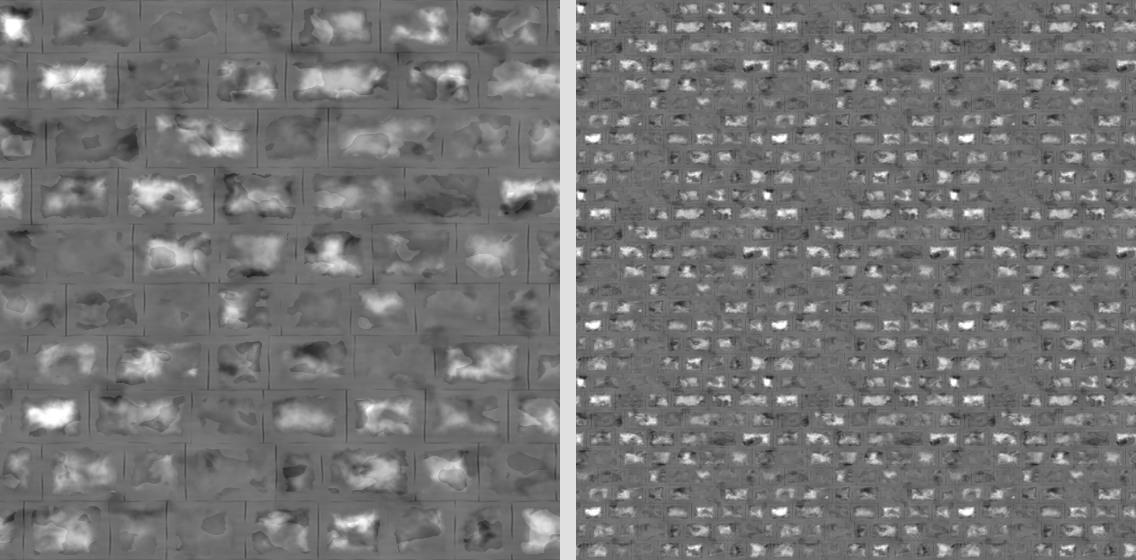
Left, the tile; right, the same tile 3 across and 3 down.
Give the GLSL for this texture map, as a Shadertoy shader.

```glsl
const int ROWS = 10;
const float ROW_BASE[11] = float[11](0.0, 0.105, 0.209, 0.304, 0.401, 0.494, 0.600, 0.700, 0.806, 0.906, 1.0);
const int ROW_STONES[10] = int[10](8, 8, 7, 7, 8, 7, 6, 6, 6, 7);
const float ROW_SHIFT[10] = float[10](0.050, 0.098, 0.033, 0.072, 0.124, 0.100, 0.065, 0.100, 0.033, 0.104);
const float JOINT_JITTER = 0.20;      // share of a stone's width
const vec2  STONE_INSET = vec2(0.014, 0.0105);
const float CORNER_RADIUS = 0.010;
const float PILLOW_WIDTH = 0.028;
const float CRACK_WIDTH = 0.0011;
const float MORTAR_TONE = 0.435;
const float STONE_TONE = 0.405;
const float GLOW_MIN = 0.03;
const float GLOW_MAX = 0.66;
const float LEDGE_DEPTH = 0.15;
const float HOLLOW_DEPTH = 0.27;

vec2 hash2(ivec2 cell) {
    uvec2 v = uvec2(cell) * 1664525u + 1013904223u;
    v.x += v.y * 1664525u;
    v.y += v.x * 1664525u;
    v ^= v >> 16u;
    v.x += v.y * 1664525u;
    v.y += v.x * 1664525u;
    v ^= v >> 16u;
    return vec2(v & 0xffffu) / 65535.0;
}

float latticeDot(ivec2 cell, ivec2 period, vec2 offset, int seed) {
    ivec2 wrapped = (cell + 4 * period) % period;
    float angle = 6.28319 * hash2(wrapped + seed * 137).x;
    return dot(vec2(cos(angle), sin(angle)), offset);
}

// Gradient noise that wraps over the unit canvas
float noise(vec2 uv, ivec2 period, int seed) {
    vec2 p = uv * vec2(period);
    ivec2 c = ivec2(floor(p));
    vec2 f = fract(p);
    vec2 s = f * f * f * (f * (f * 6.0 - 15.0) + 10.0);
    float low = mix(latticeDot(c, period, f, seed),
                    latticeDot(c + ivec2(1, 0), period, f - vec2(1, 0), seed), s.x);
    float high = mix(latticeDot(c + ivec2(0, 1), period, f - vec2(0, 1), seed),
                     latticeDot(c + ivec2(1, 1), period, f - vec2(1, 1), seed), s.x);
    return mix(low, high, s.y);
}

float fbm(vec2 uv, ivec2 period, int seed) {
    float sum = 0.0, amp = 1.0;
    for (int i = 0; i < 4; i++) {
        sum += amp * noise(uv, period, seed + i);
        amp *= 0.45;
        period *= 2;
    }
    return sum;
}

float jointAt(int i, int row, int count) {
    int id = (i + 2 * count) % count;
    return float(i) + JOINT_JITTER * (2.0 * hash2(ivec2(id + 31, row + 71)).y - 1.0);
}

float roundedBox(vec2 p, vec2 halfSize, float radius) {
    vec2 q = abs(p) - halfSize + radius;
    return length(max(q, 0.0)) + min(max(q.x, q.y), 0.0) - radius;
}

void mainImage(out vec4 fragColor, in vec2 fragCoord) {
    vec2 uv = fragCoord / iResolution.xy;
    float pixel = 1.0 / iResolution.y;

    // Find the course and the stone, with slightly wavy joints
    vec2 wall = uv + 0.003 * vec2(noise(uv, ivec2(23), 1), noise(uv, ivec2(19), 2));
    wall.y = fract(wall.y);
    int row = 0;
    for (int i = 1; i < ROWS; i++) if (wall.y >= ROW_BASE[i]) row = i;
    int count = ROW_STONES[row];
    float x = fract(wall.x - ROW_SHIFT[row]) * float(count);
    int stone = int(floor(x));
    if (x < jointAt(stone, row, count)) stone--;
    else if (x >= jointAt(stone + 1, row, count)) stone++;
    vec2 toLow = vec2((x - jointAt(stone, row, count)) / float(count), wall.y - ROW_BASE[row]);
    vec2 toHigh = vec2((jointAt(stone + 1, row, count) - x) / float(count), ROW_BASE[row + 1] - wall.y);
    vec2 id = hash2(ivec2((stone + count) % count + 11, row + 211));

    // Ragged stone outline, sharp in places and worn away in others
    float inside = -roundedBox(0.5 * (toLow - toHigh), 0.5 * (toLow + toHigh) - STONE_INSET, CORNER_RADIUS);
    inside += 0.007 * noise(uv, ivec2(36), 3) + 0.005 * fbm(uv, ivec2(80), 4);
    float wear = smoothstep(-0.15, 0.35, noise(uv, ivec2(17), 9));
    float mask = smoothstep(0.0, max(mix(0.0025, 0.018, wear), pixel), inside);
    float pillow = smoothstep(0.0, PILLOW_WIDTH, inside);

    // Warped fields for bulges, ledges and hollows
    vec2 warped = uv + 0.012 * vec2(noise(uv, ivec2(21), 12), noise(uv, ivec2(21), 13));
    float cloud = smoothstep(-0.40, 0.45, fbm(warped, ivec2(14, 17), 20));
    float hollow = smoothstep(0.15, 0.60, fbm(warped, ivec2(11, 15), 30));
    float steps = fract(1.5 * fbm(warped, ivec2(9, 13), 40) + id.y);
    float ledge = steps - smoothstep(0.92, 1.0, steps) - 0.45;
    float grain = fbm(uv, ivec2(48), 50);

    // Stone relief
    float glow = mix(GLOW_MIN, GLOW_MAX, pow(id.x, 1.5));
    float relief = STONE_TONE + 0.08 * (id.y - 0.5) + glow * cloud * pillow
                 + LEDGE_DEPTH * ledge * mix(0.5, 1.0, id.x) + 0.035 * grain
                 - HOLLOW_DEPTH * hollow * mix(0.5, 1.0, id.x);

    // Mortar with soft stains and trowel streaks
    float mortar = MORTAR_TONE + 0.06 * fbm(uv, ivec2(8, 12), 60) + 0.012 * grain
                 + 0.025 * noise(uv, ivec2(7, 120), 70) - 0.4 * HOLLOW_DEPTH * hollow;

    // Broken hairline cracks along the joints
    vec2 jointDistance = min(toLow, toHigh);
    vec2 crack = 1.0 - smoothstep(vec2(0.0), vec2(max(2.0 * CRACK_WIDTH, 1.5 * pixel)), jointDistance);
    float broken = smoothstep(-0.30, 0.20, noise(uv, ivec2(27), 80));
    mortar -= broken * max(0.13 * crack.x, 0.06 * crack.y);
    mortar += 0.025 * broken * (1.0 - smoothstep(0.0, 0.002, abs(jointDistance.x - 0.004)));

    float tone = clamp(mix(mortar, relief, mask), 0.08, 1.0);
    fragColor = vec4(vec3(tone), 1.0);
}
```
